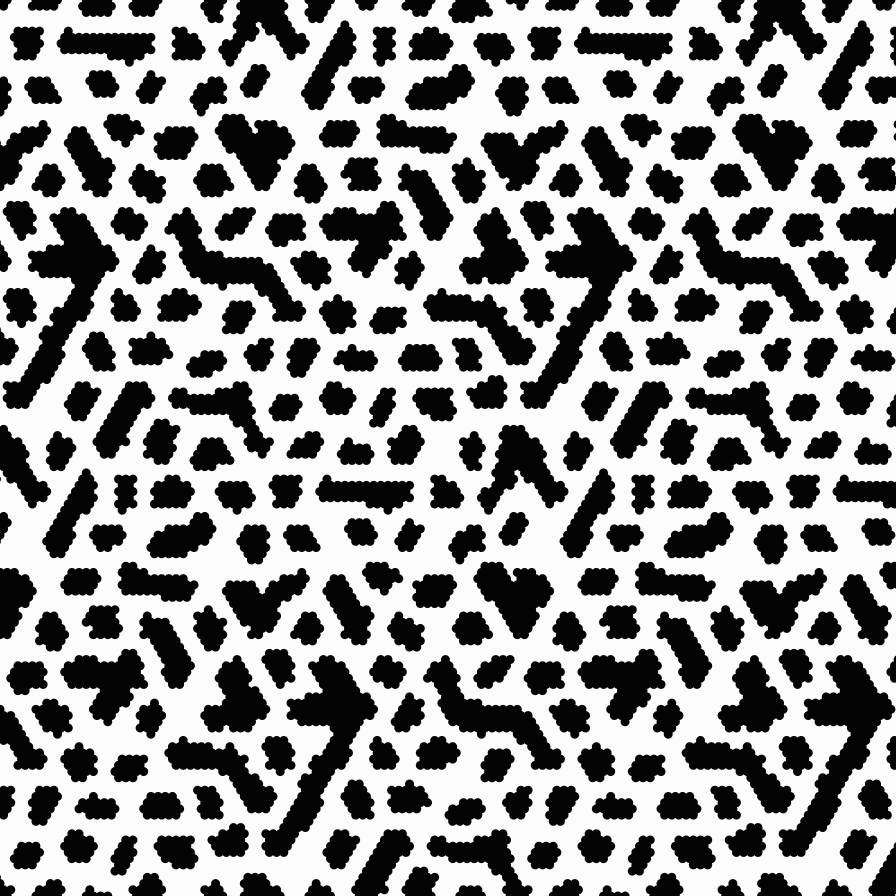
A Shadertoy shader for this pattern:

```glsl
const float SITES = 10.0;  // blob sites along one repeat
const float DOTS = 72.0;   // printed dots along one repeat

vec2 hash2(vec2 cell, float period) {
    uvec2 n = uvec2(mod(cell, period)) + uvec2(17u, 59u);
    uint h = n.x * 1597u ^ n.y * 51749u;
    h = (h ^ (h >> 7)) * 73471u;
    h = (h ^ (h >> 13)) * 60493u;
    h ^= h >> 15;
    return vec2(h & 1023u, (h >> 10) & 1023u) / 1024.0;
}

// Triangular lattice coordinates to the plane and back
vec2 toPlane(vec2 c) { return vec2(c.x + 0.5 * c.y, 0.866025 * c.y); }
vec2 toLattice(vec2 p) { return vec2(p.x - 0.57735 * p.y, 1.1547 * p.y); }

vec2 sitePosition(vec2 cell) {
    return toPlane(cell) + 0.42 * (hash2(cell, SITES) - 0.5);
}

// Step to the linked neighbour, or zero at the end of a chain
vec2 linkStep(vec2 cell) {
    vec2 h = hash2(cell + 3.0, SITES).yx;
    if (h.x > 0.36) return vec2(0.0);
    return h.y < 0.36 ? vec2(1.0, 0.0) : h.y < 0.7 ? vec2(0.0, 1.0) : vec2(1.0, -1.0);
}

vec2 chainEnd(vec2 cell) {
    for (int i = 0; i < 6; i++) {
        vec2 stride = linkStep(cell);
        if (stride == vec2(0.0)) break;
        cell += stride;
    }
    return cell;
}

float segmentDistance(vec2 p, vec2 a, vec2 b) {
    vec2 ab = b - a;
    return length(p - a - ab * clamp(dot(p - a, ab) / dot(ab, ab), 0.0, 1.0));
}

// Positive inside a blob: near its own spine and clear of every other blob
float blobField(vec2 lattice) {
    vec2 p = toPlane(lattice), home = floor(lattice + 0.5), nearestId = vec2(-999.0);
    float nearest = 9.0, other = 9.0;
    for (int j = -2; j <= 2; j++)
    for (int i = -2; i <= 2; i++) {
        vec2 cell = home + vec2(i, j), stride = linkStep(cell);
        vec2 a = sitePosition(cell), b = sitePosition(cell + stride);
        if (stride == vec2(0.0)) {
            float angle = 6.28318 * hash2(cell + 5.0, SITES).x;
            vec2 stub = 0.13 * vec2(cos(angle), sin(angle));
            a -= stub;
            b += stub;
        }
        float d = segmentDistance(p, a, b);
        vec2 id = chainEnd(cell);
        if (id == nearestId) {
            nearest = min(nearest, d);
        } else if (d < nearest) {
            other = nearest;
            nearest = d;
            nearestId = id;
        } else {
            other = min(other, d);
        }
    }
    return min(0.3 - nearest, 0.5 * (other - nearest) - 0.18);
}

void mainImage(out vec4 fragColor, in vec2 fragCoord) {
    // Two staggered rows of repeats fill the height
    float dotsPerHeight = DOTS * 1.73205;
    vec2 p = fragCoord / iResolution.y * dotsPerHeight;
    float pixel = dotsPerHeight / iResolution.y;

    // The three dots around this point
    vec2 lattice = toLattice(p), corner = floor(lattice), f = lattice - corner;
    float ink = 0.0;
    for (int k = 0; k < 3; k++) {
        vec2 offset = k == 0 ? vec2(1.0, 0.0) : k == 1 ? vec2(0.0, 1.0) : vec2(step(1.0, f.x + f.y));
        vec2 cell = corner + offset;
        float ragged = 0.05 * (hash2(cell, DOTS).x - 0.5);
        if (blobField(cell * SITES / DOTS) + ragged > 0.0)
            ink += clamp((0.62 - length(p - toPlane(cell))) / pixel + 0.5, 0.0, 1.0);
    }
    fragColor = vec4(vec3(mix(0.99, 0.01, min(ink, 1.0))), 1.0);
}
```
